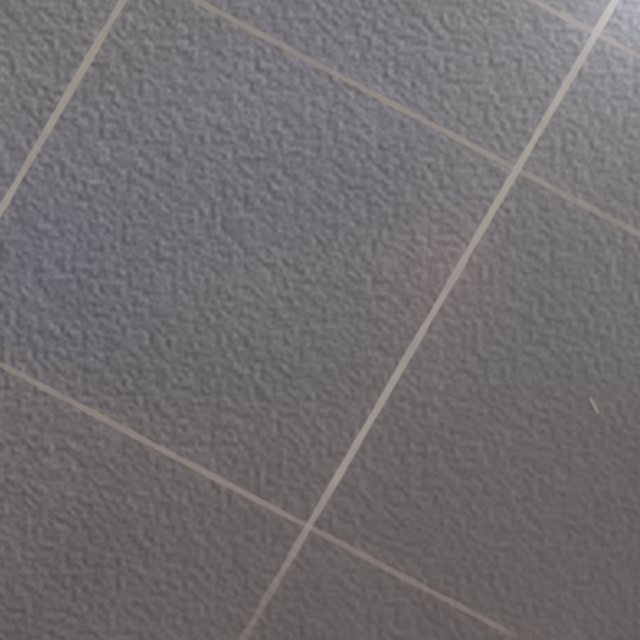
A Shadertoy shader for this texture:

```glsl
const vec2 GRID_ORIGIN = vec2(0.482, 0.177);
const vec2 COLUMN_STEP = vec2(0.5885, -0.310);
const vec2 ROW_STEP = vec2(0.3255, 0.5586);
const float LAST_FULL_ROW = 1.0;
const float BORDER_ROW = 1.38;
const float STEEP_HALF_WIDTH = 0.0056;
const float SHALLOW_HALF_WIDTH = 0.0044;
const float EDGE_SOFTNESS = 0.0028;
const float GRAIN_SCALE = 115.0;
const float GRAIN_CONTRAST = 0.17;

const vec3 TILE_LOW = vec3(0.388, 0.370, 0.366);
const vec3 TILE_HIGH = vec3(0.445, 0.442, 0.444);
const vec3 STEEP_GROUT = vec3(0.605, 0.575, 0.550);
const vec3 SHALLOW_GROUT = vec3(0.570, 0.530, 0.500);
const vec3 SHEEN = vec3(0.88, 0.95, 1.06);
const vec3 BLUE_TINT = vec3(-0.012, -0.006, 0.024);
const vec3 RUST_TINT = vec3(0.030, 0.004, 0.002);
const vec3 CHIP = vec3(0.62, 0.59, 0.55);

float hash(vec2 p) {
    vec3 q = fract(vec3(p.xyx) * 0.1031);
    q += dot(q, q.yzx + 33.33);
    return fract((q.x + q.y) * q.z);
}

float noise(vec2 p) {
    vec2 cell = floor(p);
    vec2 f = fract(p);
    f = f * f * (3.0 - 2.0 * f);
    float low = mix(hash(cell), hash(cell + vec2(1, 0)), f.x);
    float high = mix(hash(cell + vec2(0, 1)), hash(cell + vec2(1, 1)), f.x);
    return mix(low, high, f.y);
}

float fbm(vec2 p) {
    float sum = 0.0;
    float weight = 0.5;
    for (int i = 0; i < 4; i++) {
        sum += weight * noise(p);
        p = p * 2.03 + 17.3;
        weight *= 0.5;
    }
    return sum;
}

float segmentDistance(vec2 p, vec2 a, vec2 b) {
    vec2 along = b - a;
    return length(p - a - along * clamp(dot(p - a, along) / dot(along, along), 0.0, 1.0));
}

float blob(vec2 p, vec2 centre, float radius) {
    vec2 d = (p - centre) / radius;
    return exp(-dot(d, d));
}

float line(float distanceToAxis, float halfWidth, float blur) {
    return 1.0 - smoothstep(halfWidth - blur, halfWidth + blur, distanceToAxis);
}

// Small pits lit from one side, so each pairs a dark and a light edge.
float pittedGrain(vec2 p) {
    vec2 q = p * GRAIN_SCALE;
    vec2 lightShift = vec2(0.45, 0.35);
    float relief = noise(q) - noise(q + lightShift);
    float fine = noise(q * 1.7 + 41.0) - 0.5;
    return relief * 0.75 + fine * 0.32;
}

void mainImage(out vec4 fragColor, in vec2 fragCoord) {
    vec2 uv = fragCoord / iResolution.xy;
    float blur = max(EDGE_SOFTNESS, 1.0 / iResolution.y);

    // Skewed tile coordinates: x counts columns, y counts rows.
    vec2 tile = inverse(mat2(COLUMN_STEP, ROW_STEP)) * (uv - GRID_ORIGIN);
    vec2 wobble = 0.0022 * (vec2(noise(uv * 28.0), noise(uv * 28.0 + 70.0)) - 0.5);
    float steepDist = abs(tile.x - round(tile.x)) * length(COLUMN_STEP) + wobble.x;
    float rowGap = min(abs(tile.y - min(round(tile.y), LAST_FULL_ROW)), abs(tile.y - BORDER_ROW));
    float shallowDist = rowGap * length(ROW_STEP) + wobble.y;

    // Stone tone, tints and broad mottling.
    vec3 color = mix(TILE_LOW, TILE_HIGH, smoothstep(0.0, 0.95, uv.y - 0.12 * (uv.x - 0.5)));
    color += 0.035 * (fbm(uv * 7.0) - 0.47);
    color += BLUE_TINT * (blob(uv, vec2(0.08, 0.60), 0.20) + 0.7 * blob(uv, vec2(0.45, 0.80), 0.22));
    color += RUST_TINT * blob(uv, vec2(0.69, 0.58), 0.085);
    color += 0.5 * RUST_TINT * exp(-min(steepDist, shallowDist) * 30.0);

    // Grain fades toward the lower right.
    float grainFade = mix(0.45, 1.0, smoothstep(-0.5, 0.6, uv.y - uv.x * 0.6));
    color += GRAIN_CONTRAST * grainFade * pittedGrain(uv);

    // Worn grout, dimmer toward the bottom.
    float wear = 0.72 + 0.5 * fbm(uv * 32.0 + 9.0);
    float steepFade = mix(0.35, 1.0, smoothstep(-0.25, 0.12, tile.y));
    float shallowFade = mix(0.85, 0.62, smoothstep(-0.1, 0.15, tile.x));
    shallowFade *= 1.0 - smoothstep(0.50, 0.58, tile.x) * (1.0 - smoothstep(0.3, 0.6, tile.y));
    float shallow = line(shallowDist, SHALLOW_HALF_WIDTH, blur) * shallowFade;
    float steep = line(steepDist, STEEP_HALF_WIDTH, blur) * steepFade;
    color = mix(color, SHALLOW_GROUT, clamp(shallow * wear, 0.0, 1.0));
    color = mix(color, STEEP_GROUT, clamp(steep * wear, 0.0, 1.0));

    // One small chip.
    float chip = segmentDistance(uv, vec2(0.923, 0.377), vec2(0.934, 0.356));
    color = mix(color, CHIP, 0.75 * line(chip, 0.0022, blur));

    // Window sheen from the upper right.
    float cornerDist = length(uv - vec2(1.0));
    color += SHEEN * (0.20 * exp(-cornerDist * 8.5) + 0.075 * exp(-cornerDist * 2.4));

    fragColor = vec4(clamp(color, 0.0, 1.0), 1.0);
}
```
